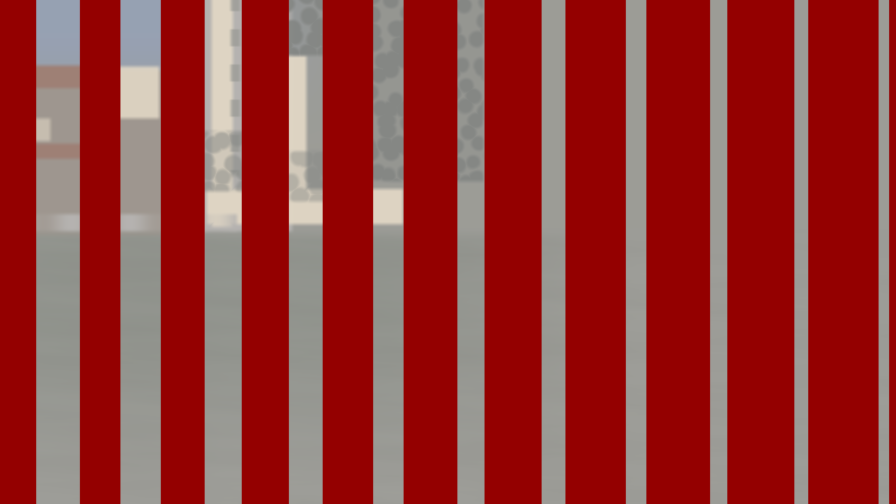
This pattern is drawn by a Shadertoy shader. Its source:

```glsl
// Lengths are fractions of the canvas height
const float PITCH = 0.16056;       // left edge to left edge
const float START = -0.002;        // left edge of the first bar
const float FIRST_WIDTH = 0.0738;
const float WIDTH_GROWTH = 0.00658; // added width per bar
const float HORIZON = 0.535;
const float BLUR = 0.006;          // softness of the view behind the bars
const float LEAF_SCALE = 30.0;

const vec3 BAR_RED = vec3(0.58, 0.0, 0.0);
const vec3 HAZE = vec3(0.61, 0.61, 0.59);
const vec3 SKY = vec3(0.59, 0.63, 0.70);
const vec3 LAWN = vec3(0.565, 0.575, 0.55);
const vec3 CREAM = vec3(0.88, 0.84, 0.77);
const vec3 PALE_WALL = vec3(0.71, 0.70, 0.69);
const vec3 TAN_WALL = vec3(0.62, 0.59, 0.56);
const vec3 BRICK = vec3(0.62, 0.50, 0.46);
const vec3 LEAF = vec3(0.51, 0.52, 0.51);

vec2 hash2(vec2 p) {
    p = vec2(dot(p, vec2(127.1, 311.7)), dot(p, vec2(269.5, 183.3)));
    return fract(sin(p) * 43758.5);
}

// Distance to the nearest scattered cell point
float cellular(vec2 p) {
    vec2 cell = floor(p), f = fract(p);
    float nearest = 2.0;
    for (int y = -1; y <= 1; y++)
        for (int x = -1; x <= 1; x++) {
            vec2 o = vec2(x, y);
            nearest = min(nearest, length(o + hash2(cell + o) - f));
        }
    return nearest;
}

float layeredSines(vec2 p) {
    float sum = 0.0, amp = 0.5;
    for (int i = 0; i < 4; i++) {
        sum += amp * sin(p.x + 1.7 * sin(p.y)) * cos(p.y + 0.6 * p.x);
        p = p * 1.9 + vec2(2.3, 1.1);
        amp *= 0.55;
    }
    return sum;
}

float softBox(vec2 p, vec2 lo, vec2 hi) {
    vec2 s = smoothstep(lo - BLUR, lo + BLUR, p)
           * (1.0 - smoothstep(hi - BLUR, hi + BLUR, p));
    return s.x * s.y;
}

vec3 buildings(vec2 p, vec3 color) {
    // Low brick block with a cream panel
    color = mix(color, TAN_WALL, softBox(p, vec2(-0.1, 0.53), vec2(0.32, 0.86)));
    float floors = softBox(p, vec2(-0.1, 0.825), vec2(0.235, 0.87))
                 + softBox(p, vec2(-0.1, 0.685), vec2(0.235, 0.715));
    color = mix(color, BRICK, floors);
    color = mix(color, CREAM, 0.6 * softBox(p, vec2(0.05, 0.72), vec2(0.10, 0.765)));
    color = mix(color, CREAM, 0.9 * softBox(p, vec2(0.235, 0.765), vec2(0.316, 0.868)));

    // Tower, its side wall and a low wing
    color = mix(color, PALE_WALL, softBox(p, vec2(0.405, 0.54), vec2(0.58, 1.1)));
    float cream = softBox(p, vec2(0.42, 0.55), vec2(0.462, 1.1))
                + softBox(p, vec2(0.56, 0.56), vec2(0.608, 0.89));
    cream = max(cream, softBox(p, vec2(0.41, 0.555), vec2(0.80, 0.625)));
    color = mix(color, CREAM, 0.95 * cream);
    float windows = softBox(p, vec2(0.458, 0.65), vec2(0.476, 1.1))
                  * smoothstep(-0.2, 0.3, sin(p.y * 90.0));
    color = mix(color, HAZE, 0.8 * windows);

    // Parked row along the horizon
    float row = softBox(p, vec2(0.06, 0.54), vec2(0.47, 0.575));
    return mix(color, PALE_WALL, row * (0.6 + 0.4 * sin(p.x * 55.0)));
}

vec3 view(vec2 p) {
    vec3 color = mix(HAZE, SKY, smoothstep(0.70, 0.95, p.y)
                     * (1.0 - smoothstep(0.35, 0.72, p.x)));
    color = buildings(p, color);

    // Tree crowns, clumped by cellular noise
    float clumps = 1.0 - smoothstep(0.35, 0.65, cellular(p * LEAF_SCALE)
                                   + 0.15 * layeredSines(p * 20.0));
    float crowns = softBox(p, vec2(0.55, 0.89), vec2(0.68, 1.1))
                 + softBox(p, vec2(0.70, 0.64), vec2(0.96, 1.1))
                 + 0.6 * softBox(p, vec2(0.40, 0.62), vec2(0.49, 0.74))
                 + 0.5 * softBox(p, vec2(0.56, 0.60), vec2(0.65, 0.70));
    color = mix(color, LEAF, clamp(crowns, 0.0, 1.0) * (0.25 + 0.65 * clumps));

    // Lawn, paler towards the viewer and to the right
    vec3 lawn = mix(HAZE, LAWN, smoothstep(0.0, 0.4, p.y)
                    * (1.0 - smoothstep(0.7, 1.3, p.x)));
    lawn += 0.012 * layeredSines(p * vec2(5.0, 32.0));
    return mix(lawn, color, smoothstep(HORIZON - 0.015, HORIZON + 0.015, p.y));
}

// Bars share a pitch and widen to the right
float barMask(float x, float edge) {
    float index = floor((x - START) / PITCH);
    float offset = x - START - index * PITCH;
    float width = FIRST_WIDTH + WIDTH_GROWTH * index;
    float inside = max(min(offset, width - offset), offset - PITCH);
    return smoothstep(-edge, edge, inside);
}

void mainImage(out vec4 fragColor, in vec2 fragCoord) {
    vec2 p = fragCoord / iResolution.y;
    float bars = barMask(p.x, 0.8 / iResolution.y);
    fragColor = vec4(mix(view(p), BAR_RED, bars), 1.0);
}
```
